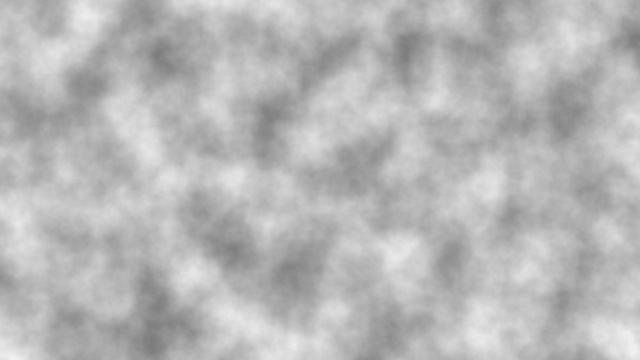
This texture is drawn by a WebGL 2 fragment shader. Its source:

```glsl
#version 300 es
precision highp float;
precision highp int;
// Soft grey cloud cover: blurred light and dark patches, leaning along both
// diagonals, with faint finer mottling. Octaves of gradient noise with mostly
// diagonal slopes are summed and scaled around a mid grey.

uniform vec2 u_resolution;
out vec4 fragColor;

const float BASE_FREQUENCY = 5.2;  // noise cells per canvas height
const int   OCTAVES        = 6;
const float LACUNARITY     = 2.0;  // frequency ratio between octaves
const float GAIN           = 0.5;  // amplitude ratio between octaves
const vec2  OCTAVE_SHIFT   = vec2(37.3, 59.1);
const float SLOPE_SPREAD   = 0.8;  // radians of scatter around each diagonal
const float MEAN_GREY      = 0.717;
const float CONTRAST       = 0.30;
const float DARKEST        = 0.48;
const float LIGHTEST       = 0.94;
const float QUARTER_TURN   = 1.5707963;

// Integer hash of a lattice point, giving a value in [0, 1).
float hash(ivec2 cell) {
    uint h = uint(cell.x) * 0x9E3779B1u ^ uint(cell.y) * 0x85EBCA77u;
    h = (h ^ (h >> 15)) * 0x2C1B3C6Du;
    h = (h ^ (h >> 12)) * 0x297A2D39u;
    h ^= h >> 15;
    return float(h >> 8) / 16777216.0;
}

// Contribution of one lattice corner: near-diagonal unit slope times offset.
float cornerSlope(ivec2 cell, vec2 offset) {
    float pick = 4.0 * hash(cell);
    float angle = QUARTER_TURN * (floor(pick) + 0.5) + SLOPE_SPREAD * (fract(pick) - 0.5);
    return dot(vec2(cos(angle), sin(angle)), offset);
}

// Gradient noise with quintic blending, roughly in [-0.7, 0.7].
float gradientNoise(vec2 p) {
    ivec2 cell = ivec2(floor(p));
    vec2 f = fract(p);
    vec2 blend = f * f * f * (f * (f * 6.0 - 15.0) + 10.0);
    float bottom = mix(cornerSlope(cell, f),
                       cornerSlope(cell + ivec2(1, 0), f - vec2(1.0, 0.0)), blend.x);
    float top = mix(cornerSlope(cell + ivec2(0, 1), f - vec2(0.0, 1.0)),
                    cornerSlope(cell + ivec2(1, 1), f - vec2(1.0, 1.0)), blend.x);
    return mix(bottom, top, blend.y);
}

// Sum of octaves, coarse to fine.
float cloudNoise(vec2 p) {
    float sum = 0.0, amplitude = 1.0;
    for (int i = 0; i < OCTAVES; i++) {
        sum += amplitude * gradientNoise(p);
        p = p * LACUNARITY + OCTAVE_SHIFT;
        amplitude *= GAIN;
    }
    return sum;
}

void main() {
    vec2 uv = gl_FragCoord.xy / u_resolution.y;
    float clouds = cloudNoise(uv * BASE_FREQUENCY + OCTAVE_SHIFT);
    float grey = clamp(MEAN_GREY + CONTRAST * clouds, DARKEST, LIGHTEST);
    fragColor = vec4(vec3(grey), 1.0);
}
```
